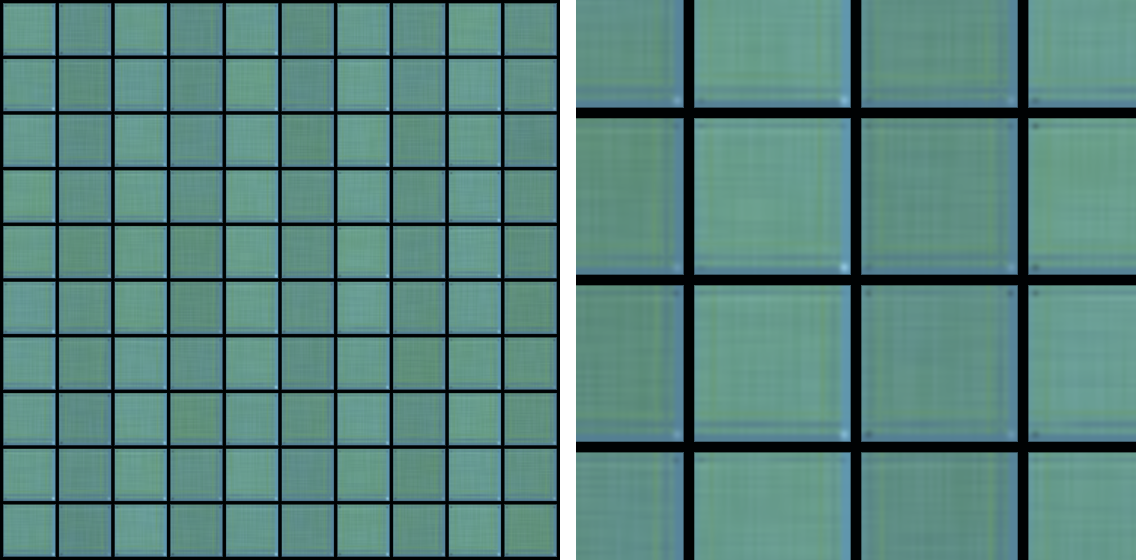
Left, the full canvas; right, a detail of the centre.
Write a Shadertoy shader that draws this pattern.

```glsl
// Ten by ten sheet of sea-green glass mosaic tiles set in black grout.
// Each tile mixes a hashed tint, woven streak noise and soft coloured bands
// along its bevels; every second column is a darker, greyer green.

#define TILES 10.0
#define MARGIN 0.0028
#define GROUT_WIDTH 0.064
#define WEAVE 0.028
#define TINT_VARIATION 0.022
#define BAND_STRENGTH 0.85
#define LIGHT_GLASS vec3(0.400, 0.605, 0.555)
#define DARK_GLASS vec3(0.370, 0.558, 0.508)
#define BLUE_EDGE vec3(0.370, 0.585, 0.710)
#define SLATE_EDGE vec3(0.305, 0.450, 0.555)
#define OLIVE_LINE vec3(0.410, 0.600, 0.430)
#define GROUT_COLOR vec3(0.0, 0.008, 0.012)

float hash(vec2 p) {
    vec3 q = fract(vec3(p.xyx) * 0.1031);
    q += dot(q, q.yzx + 33.33);
    return fract((q.x + q.y) * q.z);
}

float noise(vec2 p) {
    vec2 i = floor(p), f = fract(p);
    f = f * f * (3.0 - 2.0 * f);
    float low = mix(hash(i), hash(i + vec2(1, 0)), f.x);
    float high = mix(hash(i + vec2(0, 1)), hash(i + vec2(1, 1)), f.x);
    return mix(low, high, f.y);
}

// Soft line of a given half width around a centre
float band(float x, float centre, float width) {
    float d = (x - centre) / width;
    return exp(-d * d);
}

vec3 glass(vec2 u, vec2 id) {
    float dark = mod(id.x, 2.0);
    vec2 seed = id * 17.0 + 50.0;
    float tint = hash(seed) - 0.5;
    float shade = hash(seed + 7.3) - 0.5;
    float jitter = (hash(seed + 3.1) - 0.5) * 0.03;

    // Body colour with tint drift
    vec3 col = mix(LIGHT_GLASS, DARK_GLASS, dark);
    col += TINT_VARIATION * (shade * vec3(0.8, 1.0, 0.8) + tint * vec3(-0.3, -0.5, 1.7));
    col.b += 0.035 * (noise(u * 3.0 + seed) - 0.5);

    // Fine vertical and horizontal threads
    float warp = noise(u * vec2(38.0, 2.5) + seed) - 0.5;
    float weft = noise(u * vec2(2.5, 38.0) + seed + 9.0) - 0.5;
    col += WEAVE * (warp * vec3(0.9, 0.6, 1.3) + weft * vec3(0.8, 1.0, 0.6));

    // Thin olive and slate lines inside the bevels
    float fadeX = 0.5 + 0.5 * noise(vec2(u.y * 5.0, 1.0) + seed);
    float fadeY = 0.5 + 0.5 * noise(vec2(u.x * 5.0, 4.0) + seed);
    float olive = fadeX * (0.5 * band(u.x, 0.14 + jitter, 0.018)
                + 0.65 * band(u.x, 0.79 + jitter, 0.018));
    olive = max(olive, 0.5 * fadeY * band(u.y, 0.21 - jitter, 0.018));
    float slate = fadeX * (0.25 + 0.3 * dark) * band(u.x, 0.865, 0.022);
    slate = max(slate, 0.65 * fadeY * band(u.y, 0.135, 0.025));
    slate = max(slate, 0.4 * fadeY * band(u.y, 0.925, 0.015));
    slate = max(slate, 0.25 * dark * band(u.x, 0.085, 0.02));
    col = mix(col, OLIVE_LINE, olive * BAND_STRENGTH);
    col = mix(col, SLATE_EDGE, slate * BAND_STRENGTH);
    col += 0.035 * band(u.y, 0.885, 0.018) * fadeY;

    // Blue refraction on the right and lower edges, paler on the left
    float right = smoothstep(0.885, 0.935, u.x);
    float lower = 1.0 - smoothstep(0.055, 0.105, u.y);
    float left = 1.0 - smoothstep(0.04, 0.085, u.x);
    col = mix(col, BLUE_EDGE, 0.3 * left);
    col = mix(col, mix(SLATE_EDGE, BLUE_EDGE, 0.25), 0.8 * lower);
    col = mix(col, mix(BLUE_EDGE, SLATE_EDGE, 0.55 * dark), 0.8 * right);

    // Glint in the lower right corner, dim flecks in the other corners
    float glint = band(length(u - vec2(0.93, 0.075)), 0.0, 0.028);
    col += 0.2 * glint * (0.4 + 0.6 * hash(seed + 5.7)) * (1.0 - 0.4 * dark);
    float fleck = band(length(u - vec2(0.075, 0.075)), 0.0, 0.025)
                + band(length(vec2(abs(u.x - 0.5), u.y) - vec2(0.425, 0.92)), 0.0, 0.022);
    return col * (1.0 - 0.25 * fleck * hash(seed + 2.9));
}

void mainImage(out vec4 fragColor, in vec2 fragCoord) {
    float scale = TILES / (1.0 - 2.0 * MARGIN);
    vec2 p = (fragCoord / iResolution.xy - MARGIN) * scale;
    vec2 id = floor(p), u = fract(p);

    // Distance to the nearest grout centre line, smoothed over one pixel
    vec2 edge = min(u, 1.0 - u);
    float inside = min(edge.x, edge.y) - 0.5 * GROUT_WIDTH;
    float aa = 0.75 * scale / min(iResolution.x, iResolution.y);
    float tile = smoothstep(-aa, aa, inside);

    fragColor = vec4(mix(GROUT_COLOR, glass(u, id), tile), 1.0);
}
```
